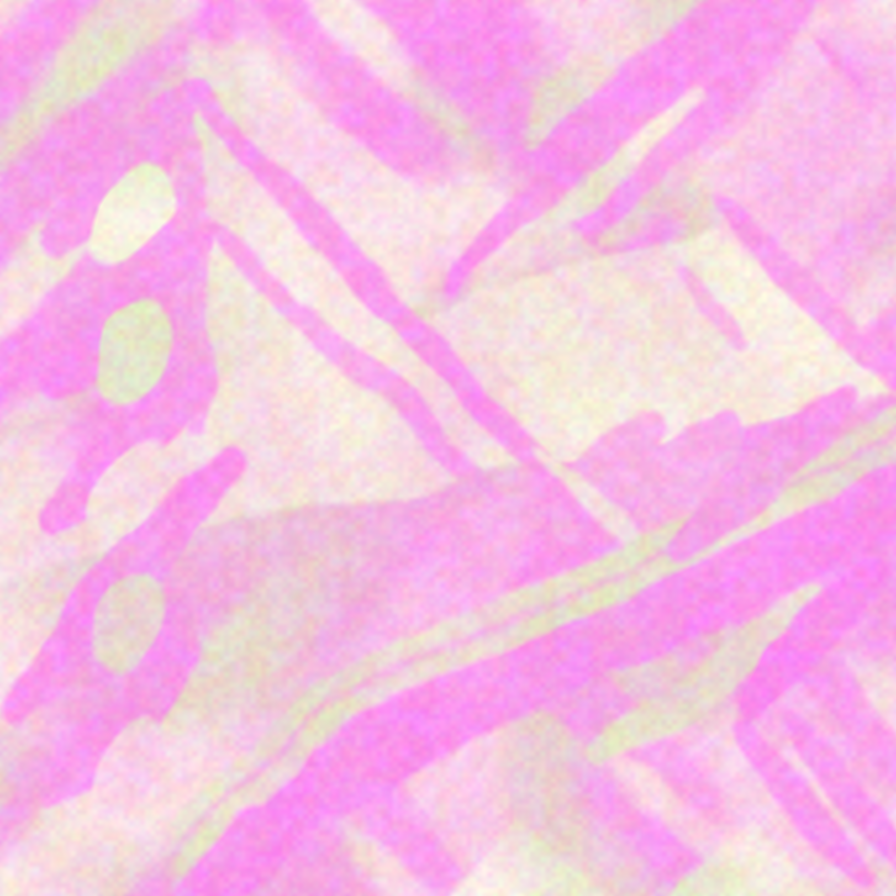
Give the GLSL for this background, as a WebGL 2 fragment shader.

```glsl
#version 300 es
precision highp float;
// Pastel abstract of pink strokes over cream and pale green. A single "pink"
// tone is layered from stretched noise hatching, half planes, tapered strokes
// and ovals, then coloured and given a soft painted grain.
uniform vec2 u_resolution;
out vec4 fragColor;

float hash(vec2 p) {
    return fract(sin(dot(p, vec2(127.1, 311.7))) * 43758.5453);
}

float noise(vec2 p) {
    vec2 i = floor(p), f = fract(p);
    f = f * f * (3.0 - 2.0 * f);
    return mix(mix(hash(i), hash(i + vec2(1, 0)), f.x),
               mix(hash(i + vec2(0, 1)), hash(i + vec2(1, 1)), f.x), f.y);
}

// 1 on the left of the directed line a-b, 0 on its right
float side(vec2 p, vec2 a, vec2 b) {
    vec2 d = normalize(b - a);
    return smoothstep(-0.007, 0.007, d.x * (p.y - a.y) - d.y * (p.x - a.x));
}

// Segment that narrows toward both ends
float stroke(vec2 p, vec2 a, vec2 b, float width) {
    vec2 d = b - a;
    float h = clamp(dot(p - a, d) / dot(d, d), 0.0, 1.0);
    float w = width * (0.5 + 2.0 * h * (1.0 - h));
    return 1.0 - smoothstep(w - 0.005, w + 0.006, length(p - a - d * h));
}

// Soft-edged band of values between lo and hi
float band(float v, float lo, float hi) {
    return smoothstep(lo - 0.007, lo + 0.007, v) * (1.0 - smoothstep(hi - 0.007, hi + 0.007, v));
}

void main() {
    vec2 uv = gl_FragCoord.xy / u_resolution;
    vec2 p = uv + 0.022 * (vec2(noise(uv * 9.0), noise(uv * 9.0 + 40.0)) - 0.5)
                + 0.008 * (vec2(noise(uv * 30.0), noise(uv * 30.0 + 70.0)) - 0.5);
    vec2 d = vec2(p.x + p.y, p.y - p.x) * 0.7071;

    // Rising and falling hatches, exchanged in patches
    float rising = smoothstep(0.32, 0.66, noise(d * vec2(5.0, 27.0) + 3.0));
    float falling = smoothstep(0.32, 0.66, noise(d * vec2(27.0, 7.0) + 11.0));
    float hatch = mix(rising, falling, smoothstep(0.48, 0.56, noise(d * 6.5 + 5.0)));
    float pink = mix(0.22, 0.84, hatch);
    pink = mix(pink, 0.62, 0.7 * smoothstep(0.25, 0.05, length(p - vec2(0.98, 0.81))));
    pink = mix(pink, 0.85, stroke(p, vec2(0.5, 0.68), vec2(0.78, 0.97), 0.017));
    pink = mix(pink, 0.18, stroke(p, vec2(0.53, 0.67), vec2(0.78, 0.9), 0.014));

    // Pale wedge on the right with its pink upper rim
    float wedge = (1.0 - side(p, vec2(0.5, 0.66), vec2(0.8, 0.75)))
                * (1.0 - side(p, vec2(0.8, 0.76), vec2(0.98, 0.59)));
    pink = mix(pink, 0.05 + 0.2 * falling * smoothstep(0.5, 0.75, p.y), wedge);
    pink = mix(pink, 0.75, stroke(p, vec2(0.81, 0.78), vec2(0.98, 0.6), 0.016));
    pink = mix(pink, 0.55, stroke(p, vec2(0.77, 0.7), vec2(0.83, 0.62), 0.012));

    // Flowing lower half and left margin
    float flow = smoothstep(0.3, 0.65, noise(d * vec2(3.5, 17.0) + 23.0));
    float lower = 1.0 - side(p, vec2(0.0, 0.36), vec2(1.0, 0.56));
    float left = 1.0 - smoothstep(0.205, 0.225, p.x);
    pink = mix(pink, mix(0.22, 0.82, flow), max(lower, left));

    // Pale slope crossed by two long falling bars
    float slope = (1.0 - side(p, vec2(0.22, 0.94), vec2(0.68, 0.47))) * (1.0 - lower) * (1.0 - left);
    pink = mix(pink, 0.1 + 0.2 * noise(p * 10.0), slope);

    // Pink heart of the lower half, with peaks standing on it
    float curve = 0.2 + 0.48 * (p.x - 0.35) - 0.5 * max(0.35 - p.x, 0.0);
    float rise = p.y - curve;
    float heart = band(rise, 0.02, 0.24) * smoothstep(0.25, 0.42, p.x) * lower;
    pink = mix(pink, 0.62 + 0.25 * flow, 0.85 * heart);
    for (int i = 0; i < 2; i++) {
        vec2 foot = vec2(0.63 + 0.09 * float(i), 0.42);
        pink = mix(pink, 0.64, stroke(p, foot, foot + vec2(0.09, 0.11), 0.04));
    }
    pink = mix(pink, 0.82, stroke(p, vec2(0.22, 0.89), vec2(0.69, 0.38), 0.018));
    pink = mix(pink, 0.74, stroke(p, vec2(0.22, 0.76), vec2(0.55, 0.44), 0.015));
    pink = mix(pink, 0.2, stroke(p, vec2(0.6, 0.49), vec2(0.73, 0.38), 0.011));

    // Hatched lower right corner with pale peaks on the bottom edge
    float corner = (1.0 - smoothstep(-0.12, -0.1, rise)) * smoothstep(0.24, 0.32, p.x);
    pink = mix(pink, mix(0.3, 0.75, falling), corner);
    for (int i = 0; i < 2; i++) {
        float peak = 0.09 - p.y - abs(p.x - 0.58 - 0.26 * float(i));
        pink = mix(pink, 0.1, smoothstep(-0.006, 0.012, peak));
        vec2 top = vec2(0.82 + 0.06 * float(i), 0.19);
        pink = mix(pink, 0.8, stroke(p, top, top + vec2(0.14, -0.17), 0.018));
    }

    // Sweeping pale and pink bands
    float sweep = smoothstep(0.17, 0.22, p.x);
    pink = mix(pink, 0.88, sweep * band(rise, -0.115, -0.03));
    float pale = sweep * band(rise, -0.03, 0.03);
    pink = mix(pink, 0.18 + 0.35 * band(rise, -0.006, 0.004), pale);
    float blade = stroke(p, vec2(0.67, 0.15), vec2(0.91, 0.34), 0.022);
    pink = mix(pink, 0.18, blade);
    pink = mix(pink, 0.98, stroke(p, vec2(0.83, 0.21), vec2(0.97, 0.36), 0.028));
    pink = mix(pink, 0.8, stroke(p, vec2(0.76, 0.39), vec2(0.95, 0.56), 0.03));

    // Column of ovals between slanted leaves
    pink = mix(pink, 0.7, stroke(p, vec2(0.21, 0.86), vec2(0.215, 0.52), 0.019));
    pink = mix(pink, 0.86, stroke(p, vec2(0.26, 0.48), vec2(0.01, 0.2), 0.03));
    for (int i = 0; i < 5; i++) {
        float y = 0.765 - 0.155 * float(i);
        pink = mix(pink, 0.87, stroke(p, vec2(0.215, y + 0.12), vec2(0.06, y - 0.03), 0.034));
        vec2 o = p - vec2(0.147, y);
        o.x -= 0.3 * o.y;
        float oval = 1.0 - smoothstep(0.9, 1.12, length(o / vec2(0.039, 0.054)));
        pink = mix(pink, 0.03 + 0.07 * float(i), oval);
    }

    // Brushed variation, then cream or green under the pink
    pink += 0.22 * (noise(p * 13.0 + 9.0) - 0.5) + 0.14 * (noise(d * vec2(35.0, 110.0)) - 0.5);
    float green = smoothstep(0.3, 0.8, noise(p * 8.0 + 31.0)) + 0.6 * max(pale, blade);
    green = clamp(green * (1.0 - 0.75 * wedge * (1.0 - lower)), 0.0, 1.0);
    vec3 light = mix(vec3(0.98, 0.95, 0.89), vec3(0.89, 0.94, 0.77), green);
    vec3 color = mix(light, vec3(0.98, 0.54, 0.94), clamp(pink, 0.0, 1.0));

    // Fine coloured grain
    vec3 grain = vec3(noise(uv * 150.0), noise(uv * 170.0 + 50.0), noise(uv * 75.0 + 90.0));
    color += (grain - 0.5) * vec3(0.05, 0.08, 0.1);
    fragColor = vec4(clamp(color, 0.0, 1.0), 1.0);
}
```
